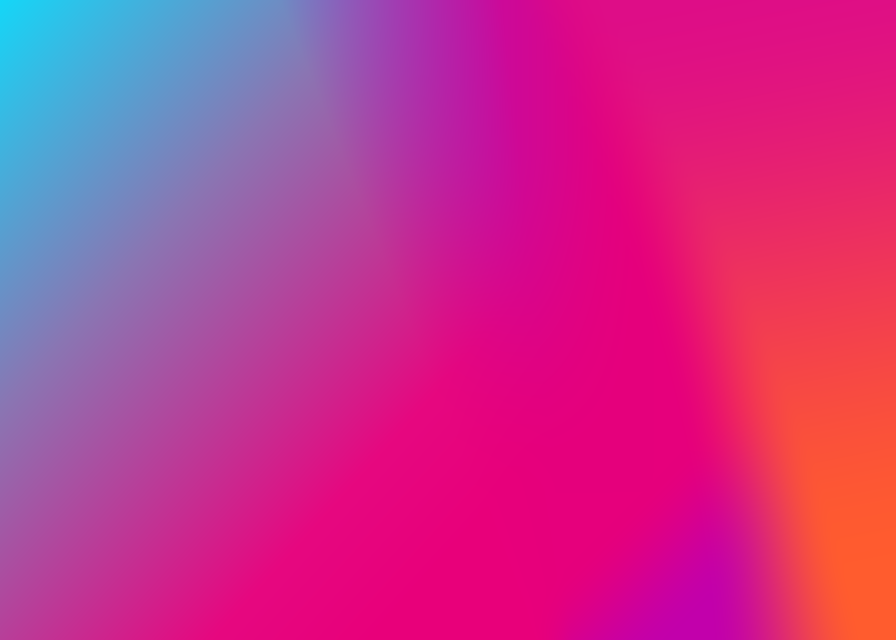
This background is drawn by a Shadertoy shader. Its source:

```glsl
// A soft mesh gradient: a diagonal cyan-to-pink sheet on the left, a magenta
// fold through the middle and a pink-to-orange sheet on the right. Each sheet
// is a plain ramp, and curved soft seams blend one into the next.

// Linear ramp from 0 at a to 1 at b, clamped.
float ramp(float a, float b, float v) {
    return clamp((v - a) / (b - a), 0.0, 1.0);
}

// Left sheet: cyan corner, through violet, to pink.
vec3 leftSheet(vec2 p) {
    float d = dot(p, vec2(1.137, 0.734));
    vec3 col = mix(vec3(0.08, 0.84, 0.97), vec3(0.54, 0.46, 0.70), ramp(0.0, 0.47, d));
    col = mix(col, vec3(0.90, 0.03, 0.50), ramp(0.47, 1.0, d));
    return mix(col, vec3(0.91, 0.0, 0.48), ramp(1.0, 1.2, d));
}

// Middle fold: hot pink with purple at its upper and lower ends.
vec3 middleFold(vec2 p) {
    float upper = (1.0 - smoothstep(0.52, 0.73, p.x)) * (1.0 - smoothstep(0.22, 0.77, p.y));
    float lower = smoothstep(1.265, 1.469, p.x + 0.7135 * p.y);
    vec3 col = mix(vec3(0.90, 0.0, 0.485), vec3(0.79, 0.04, 0.61), upper);
    return mix(col, vec3(0.76, 0.0, 0.67), lower);
}

// Right sheet: pink above, orange below, slightly tilted.
vec3 rightSheet(vec2 p) {
    float fall = smoothstep(-0.1, 0.9, p.y + 0.28 * (p.x - 1.0));
    return mix(vec3(0.87, 0.05, 0.53), vec3(1.0, 0.36, 0.18), fall);
}

void mainImage(out vec4 fragColor, in vec2 fragCoord) {
    // Canvas units, with y measured down from the top edge.
    vec2 p = fragCoord / iResolution.xy;
    p.y = 1.0 - p.y;

    // Left seam, tinted bluer near the top.
    float seam = ramp(0.3125 + 0.286 * p.y, 0.56 + 0.078 * p.y, p.x);
    vec3 col = mix(leftSheet(p), middleFold(p), seam);
    float tint = 4.0 * seam * (1.0 - seam) * (1.0 - smoothstep(0.0, 0.55, p.y));
    col += tint * vec3(-0.05, 0.01, 0.05);

    // Right seam, curving down and widening towards the bottom.
    float near = 0.573 + 0.39 * p.y - 0.17 * p.y * p.y;
    float far = 0.677 + 0.417 * p.y - 0.13 * p.y * p.y;
    col = mix(col, rightSheet(p), smoothstep(near, far, p.x));

    fragColor = vec4(clamp(col, 0.0, 1.0), 1.0);
}
```
